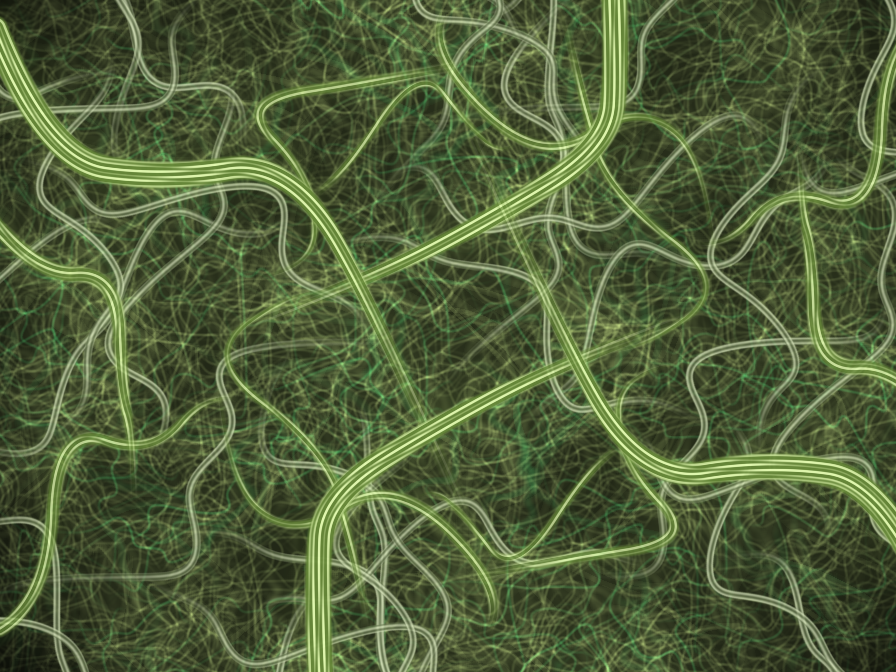
A Shadertoy shader for this background:

```glsl
// Glowing green vine bundles with pale tendrils over a dark mat of fine curling fibres.

float hash(float n) { return fract(sin(n * 127.1) * 4375.5); }

mat2 rotation(float a) { return mat2(cos(a), -sin(a), sin(a), cos(a)); }

// Gradient length of a coordinate per canvas unit
float slopeOf(float f, float pixel) { return max(length(vec2(dFdx(f), dFdy(f))) / pixel, 0.1); }

// Dense short fibres: warped lanes at many angles, broken along their length
vec3 fibres(vec2 q, float pixel) {
    vec3 sum = vec3(0.0);
    for (float i = 0.0; i < 16.0; i++) {
        vec2 u = rotation(i * 2.4) * q + i * 3.7;
        u += 0.30 * sin(u.yx * 2.3 + i);
        u += 0.15 * sin(u.yx * 5.9 + i * 1.7);
        u += 0.06 * sin(u.yx * 13.0 + i * 2.9);
        float lane = u.x * 8.0;
        float seed = hash(floor(lane) + i * 31.7);
        float d = abs(fract(lane) - 0.5) / slopeOf(lane, pixel);
        float soft = mod(i, 4.0) < 1.0 ? 0.06 : 0.021;
        float reach = max(soft, 1.3 * pixel);
        float line = (1.0 - smoothstep(0.0, reach, d)) * soft / reach;
        float broken = smoothstep(0.0, 0.8, sin(u.y * 2.2 + seed * 40.0));
        float teal = smoothstep(0.75, 0.95, hash(seed * 9.0 + i));
        vec3 tint = mix(vec3(0.083, 0.092, 0.056), vec3(0.035, 0.13, 0.07), teal);
        sum += tint * line * broken * (0.4 + 1.1 * seed) * (soft > 0.03 ? 0.6 : 1.0);
    }
    return sum;
}

// Pale wandering threads, drawn as contour lines of a warped coordinate
vec3 tendrils(vec3 col, vec2 q, float pixel) {
    float edge = max(0.02, pixel);
    for (float i = 0.0; i < 9.0; i++) {
        vec2 u = rotation(i * 1.9 + 0.4) * q + i * 2.3;
        u += 0.34 * sin(u.yx * 2.2 + i * 2.1);
        u += 0.16 * sin(u.yx * 4.6 + i * 1.3);
        float f = u.x / 2.9;
        float d = (fract(f) - 0.5) / slopeOf(f, pixel);
        float seed = hash(floor(f) + i * 17.3);
        float fade = smoothstep(-0.4, 0.6, sin(u.y * 1.1 + seed * 20.0));
        float body = 1.0 - smoothstep(0.022, 0.022 + edge, abs(d));
        float strand = 0.5 + 0.5 * sin(d * 150.0 + 2.0 * sin(u.y * 2.0));
        vec3 thread = mix(vec3(0.42, 0.48, 0.33), vec3(0.82, 0.87, 0.71), strand);
        col = mix(col, thread, body * fade * 0.72);
    }
    return col;
}

// Signed distance to a quadratic curve and the parameter of its nearest point
vec2 curve(vec2 q, vec2 a, vec2 b, vec2 c) {
    vec2 chord = c - a, bend = a - 2.0 * b + c;
    float t = clamp(dot(q - a, chord) / dot(chord, chord), 0.0, 1.0);
    vec2 offset, along;
    for (int i = 0; i < 6; i++) {
        offset = q - (a + t * (2.0 * (b - a) + t * bend));
        along = 2.0 * (b - a + t * bend);
        if (i < 5) t = clamp(t + dot(offset, along) / dot(along, along), 0.0, 1.0);
    }
    float side = along.x * offset.y - along.y * offset.x;
    return vec2(length(offset) * (side < 0.0 ? -1.0 : 1.0), t);
}

// Tapering bundle of bright strands along a smooth spline
vec3 bundle(vec3 col, vec2 q, vec2 p[6], float width, float pixel) {
    float d = 9.0, s = 0.0;
    for (int i = 0; i < 4; i++) {
        vec2 a = 0.5 * (p[i] + p[i + 1]), b = p[i + 1], c = 0.5 * (b + p[i + 2]);
        if (distance(q, b) > max(distance(a, b), distance(c, b)) + 0.7) continue;
        vec2 near = curve(q, a, b, c);
        if (abs(near.x) < abs(d)) {
            d = near.x;
            s = (float(i) + near.y) / 4.0;
        }
    }
    float w = width * mix(1.0, 0.45, smoothstep(0.3, 1.0, s));
    float fade = 1.0 - smoothstep(0.75, 1.0, s);
    if (width < 0.05) fade *= smoothstep(0.0, 0.15, s);
    float edge = max(0.018, pixel);
    float body = 1.0 - smoothstep(w - edge, w + edge, abs(d));
    float wave = 0.6 * sin(d * 150.0 + 2.5 * sin(s * 13.0)) + 0.5 * sin(d * 91.0 - s * 21.0);
    float strand = smoothstep(-0.4, 0.9, wave) * (1.0 - 0.5 * smoothstep(0.5, 1.1, abs(d) / w));
    vec3 light = mix(vec3(0.40, 0.53, 0.22), vec3(0.90, 0.99, 0.70), strand);
    col += vec3(0.08, 0.11, 0.04) * exp(-abs(d) / (w * 1.1)) * fade;
    return mix(col, light, body * fade * mix(0.72, 0.95, smoothstep(0.04, 0.1, width)));
}

void mainImage(out vec4 fragColor, in vec2 fragCoord) {
    float pixel = 5.76 / iResolution.y;
    vec2 q = fragCoord * pixel - vec2(4.0, 3.01);

    // Fibre mat, darker toward the corners
    float haze = 1.0 + 0.17 * sin(q.x * 1.7 + sin(q.y * 2.1)) * sin(q.y * 1.9 + sin(q.x * 1.3));
    vec3 col = (vec3(0.152, 0.178, 0.102) + fibres(q, pixel)) * haze;
    col *= mix(1.0, 0.35, smoothstep(3.3, 5.1, length(q)));
    col = tendrils(col, q, pixel);

    // Vines, repeated under a half turn
    for (float turn = 1.0; turn > -2.0; turn -= 2.0) {
        vec2 r = q * turn;
        col = bundle(col, r, vec2[6](vec2(0.6, 3.6), vec2(1.0, 1.9), vec2(1.2, 1.1), vec2(2.3, 0.3), vec2(1.4, -0.3), vec2(0.9, -0.2)), 0.035, pixel);
        col = bundle(col, r, vec2[6](vec2(-1.6, 0.9), vec2(-1.1, 1.2), vec2(-0.4, 2.2), vec2(0.0, 1.7), vec2(0.3, 1.4), vec2(0.6, 1.7)), 0.03, pixel);
        col = bundle(col, r, vec2[6](vec2(0.1, 3.0), vec2(-0.4, 2.4), vec2(0.6, 1.3), vec2(1.5, 1.9), vec2(2.1, 1.3), vec2(2.2, -0.9)), 0.045, pixel);
        col = bundle(col, r, vec2[6](vec2(0.9, 2.4), vec2(-0.7, 2.05), vec2(-2.0, 1.9), vec2(-1.3, 1.2), vec2(-1.3, 0.4), vec2(-2.6, 0.3)), 0.045, pixel);
        col = bundle(col, r, vec2[6](vec2(-4.4, -2.9), vec2(-3.6, -2.4), vec2(-3.5, -0.9), vec2(-2.7, -1.15), vec2(-2.2, -0.6), vec2(-1.6, -0.75)), 0.055, pixel);
        col = bundle(col, r, vec2[6](vec2(-4.5, 1.4), vec2(-3.7, 0.4), vec2(-3.0, 0.4), vec2(-2.95, -0.6), vec2(-2.87, -1.0), vec2(-2.8, -2.4)), 0.065, pixel);
        col = bundle(col, r, vec2[6](vec2(1.2, 3.9), vec2(1.3, 2.2), vec2(1.2, 1.5), vec2(0.2, 0.85), vec2(-1.0, 0.3), vec2(-3.6, -0.7)), 0.11, pixel);
        col = bundle(col, r, vec2[6](vec2(-4.5, 3.6), vec2(-3.6, 1.4), vec2(-2.6, 1.2), vec2(-1.5, 1.4), vec2(-0.7, -0.1), vec2(1.3, -4.6)), 0.115, pixel);
    }
    fragColor = vec4(clamp(col, 0.0, 1.0), 1.0);
}
```
